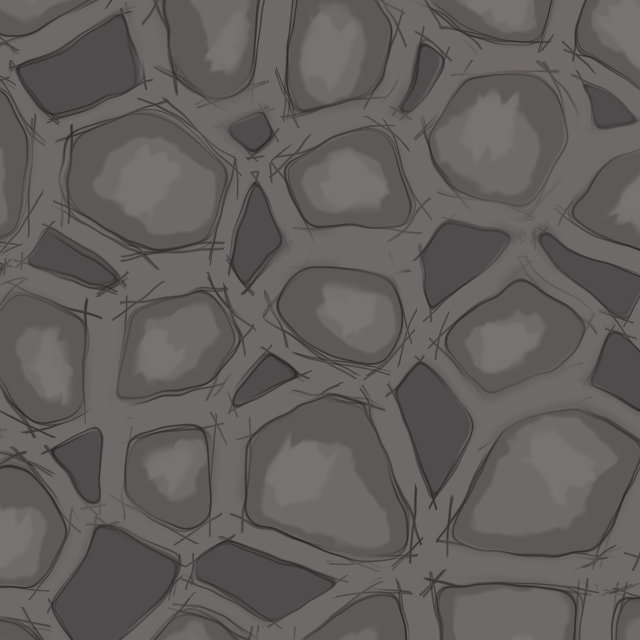
This texture is drawn by a Shadertoy shader. Its source:

```glsl
const vec3 GROUND = vec3(0.433, 0.416, 0.410);
const vec3 SHADE = vec3(0.358, 0.354, 0.346);
const vec3 PEBBLE = vec3(0.305, 0.300, 0.297);
const vec3 GLEAM = vec3(0.466, 0.463, 0.453);
const vec3 INK = vec3(0.14, 0.14, 0.135);
const float GRID = 3.8;          // stones across the canvas
const float JITTER = 0.62;
const float GAP = 0.105;         // half the joint, in grid units
const float PEBBLE_GAP = 0.045;
const float PEBBLE_WEIGHT = -0.17;
const float PEBBLE_SHARE = 0.65;
const float BAND = 0.125;        // mean width of the shaded rim
const float INK_WIDTH = 0.004;
const float OVERRUN = 0.085;     // how far strokes shoot past corners
const int STROKES = 3;

struct Stone {
    vec2 site;
    float inset;    // distance inside the rounded outline
    float edge;     // distance to the nearest straight side line
    float seed;
    bool pebble;
};

float hash(vec2 p) {
    vec3 q = fract(vec3(p.xyx) * 0.1031);
    q += dot(q, q.yzx + 33.33);
    return fract((q.x + q.y) * q.z);
}

vec2 hash2(vec2 p) {
    return vec2(hash(p + 17.3), hash(p + 71.9));
}

float noise(vec2 p) {
    vec2 i = floor(p), f = fract(p);
    f = f * f * (3.0 - 2.0 * f);
    return mix(mix(hash(i), hash(i + vec2(1, 0)), f.x),
               mix(hash(i + vec2(0, 1)), hash(i + vec2(1, 1)), f.x), f.y);
}

vec2 wobble(vec2 p) {
    return vec2(noise(p), noise(p + 43.7)) - 0.5;
}

// Position and weight: kind 0 is a stone, kind 1 a pebble at a grid corner
vec3 siteAt(vec2 cell, int kind) {
    vec2 r = hash2(cell + float(kind) * 31.0) - 0.5;
    if (kind == 0) return vec3(cell + 0.5 + r * JITTER, 0.14 * (hash(cell + 5.0) - 0.5));
    bool present = hash(cell + 9.0) < PEBBLE_SHARE;
    return vec3(cell + r * 0.25, present ? PEBBLE_WEIGHT : -9.0);
}

float power(vec2 p, vec3 s) {
    vec2 v = p - s.xy;
    return dot(v, v) - s.z;
}

// Weighted Voronoi cell with rounded corners
Stone findStone(vec2 p) {
    vec2 base = floor(p);
    vec3 own = vec3(0);
    float best = 1e5;
    Stone s;
    for (int y = -1; y <= 1; y++)
    for (int x = -1; x <= 1; x++)
    for (int kind = 0; kind < 2; kind++) {
        vec3 c = siteAt(base + vec2(x, y), kind);
        float d = power(p, c);
        if (d < best) { best = d; own = c; s.pebble = kind == 1; }
    }
    float gap = s.pebble ? PEBBLE_GAP : GAP;
    float sharpness = s.pebble ? 45.0 : 24.0;
    float sum = 0.0;
    s.edge = 1e5;
    for (int y = -2; y <= 2; y++)
    for (int x = -2; x <= 2; x++)
    for (int kind = 0; kind < 2; kind++) {
        vec3 c = siteAt(base + vec2(x, y), kind);
        float span = distance(c.xy, own.xy);
        if (span < 0.001) continue;
        float d = (power(p, c) - best) / (2.0 * span) - gap;
        sum += exp(-sharpness * d);
        s.edge = min(s.edge, abs(d));
    }
    s.inset = -log(sum) / sharpness;
    s.site = own.xy;
    s.seed = hash(floor(own.xy * 50.0));
    return s;
}

// Patch of slanted brush strokes around the middle of a stone
float gleam(vec2 v, float seed) {
    float a = mix(0.6, 1.3, seed) * (seed > 0.35 ? 1.0 : -1.0);
    vec2 q = mat2(cos(a), -sin(a), sin(a), cos(a)) * v;
    float reach = 0.19 + 0.13 * (noise(vec2(q.y * 22.0, seed * 90.0 + sign(q.x) * 7.0)) - 0.5);
    float across = 0.14 + 0.06 * (noise(vec2(q.x * 9.0, seed * 50.0)) - 0.5);
    float d = max(abs(q.x) - reach * sqrt(max(0.0, 1.0 - 12.0 * q.y * q.y)), abs(q.y) - across);
    return 1.0 - smoothstep(-0.022, 0.022, d);
}

void mainImage(out vec4 fragColor, in vec2 fragCoord) {
    vec2 p = fragCoord / iResolution.y * GRID + vec2(3.4, 7.7);
    float pixel = GRID / iResolution.y;
    vec2 q = p + 0.12 * wobble(p * 2.2) + 0.02 * wobble(p * 9.0);
    Stone s = findStone(q);
    vec2 v = q - s.site;

    // Shaded rim, heavier on one side, with a soft spill into the joint
    float lean = dot(normalize(v + 1e-4), cos(6.2832 * s.seed + vec2(0.0, 1.57)));
    float width = BAND * (0.95 + 0.45 * lean) + 0.09 * (noise(p * 5.0) - 0.5) + 0.035 * (noise(p * 17.0) - 0.5);
    float body = smoothstep(-0.012, 0.012, s.inset);
    float rim = body * (1.0 - smoothstep(width - 0.018, width + 0.018, s.inset));
    float spill = 0.6 * smoothstep(-0.07, 0.0, s.inset) * smoothstep(0.45, 0.75, noise(p * 2.3 + 8.0));
    vec3 color = mix(GROUND, SHADE, max(rim, spill * (1.0 - body)));
    if (s.pebble) color = mix(color, PEBBLE, body);
    else color = mix(color, GLEAM, 0.85 * gleam(v, s.seed) * smoothstep(0.06, 0.14, s.inset));

    // Loose pen lines redrawn several times with changing pressure
    for (int i = 0; i < STROKES; i++) {
        float k = float(i) * 13.7;
        Stone t = findStone(q + 0.055 * wobble(p * 1.9 + k));
        float pressure = smoothstep(0.25, 0.7, noise(p * 2.6 + k + 3.0));
        float side = t.inset > -OVERRUN ? t.edge : 1.0;
        float line = i == 0 ? abs(t.inset) : min(side, abs(t.inset) + 0.002 * float(i));
        float ink = 1.0 - smoothstep(0.0, INK_WIDTH + pixel, line);
        color = mix(color, INK, ink * (i == 0 ? 0.3 + 0.4 * pressure : 0.55 * pressure));
    }
    fragColor = vec4(color, 1.0);
}
```
